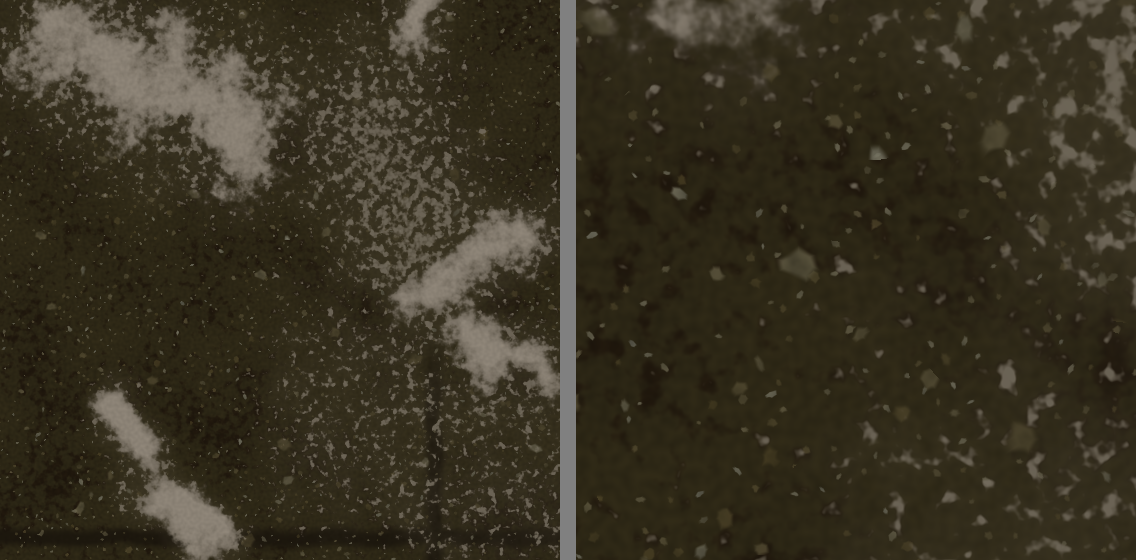
Left: the whole. Right: its middle third, enlarged.
This texture is drawn by a three.js fragment shader. Its source:

```glsl
varying vec2 vUv;

// Palette
const vec3 SOIL = vec3(0.172, 0.150, 0.082);
const vec3 SOIL_DARK = vec3(0.125, 0.092, 0.050);
const vec3 JOINT = vec3(0.095, 0.075, 0.045);
const vec3 DUST = vec3(0.290, 0.262, 0.200);
const vec3 CRUST_DIM = vec3(0.320, 0.290, 0.230);
const vec3 CRUST_PALE = vec3(0.460, 0.430, 0.375);
const vec3 FLUFF_DIM = vec3(0.400, 0.370, 0.320);
const vec3 FLUFF_PALE = vec3(0.545, 0.510, 0.460);
const vec3 FLECK_OCHRE = vec3(0.330, 0.285, 0.160);
const vec3 FLECK_GREY = vec3(0.410, 0.405, 0.350);

// Scales, in features per canvas
const float CLUMP_SCALE = 10.0;
const float GRAIN_SCALE = 62.0;
const float FLECK_SCALE = 84.0;
const float WARP = 0.045;

// Joints between the slabs
const vec2 JOINT_POS = vec2(0.775, 0.040);
const float JOINT_WIDTH = 0.024;

vec2 hash2(vec2 p) {
  vec3 q = fract(p.xyx * vec3(0.1031, 0.1030, 0.0973));
  q += dot(q, q.yzx + 33.33);
  return fract((q.xx + q.yz) * q.zy);
}

float cornerSlope(vec2 cell, vec2 offset) {
  float angle = 6.2832 * hash2(cell).x;
  return dot(vec2(cos(angle), sin(angle)), offset);
}

float gradientNoise(vec2 p) {
  vec2 i = floor(p), f = fract(p), e = vec2(1.0, 0.0);
  vec2 u = f * f * f * (f * (f * 6.0 - 15.0) + 10.0);
  float low = mix(cornerSlope(i, f), cornerSlope(i + e, f - e), u.x);
  float high = mix(cornerSlope(i + e.yx, f - e.yx), cornerSlope(i + 1.0, f - 1.0), u.x);
  return 1.4 * mix(low, high, u.y);
}

float fbm(vec2 p) {
  float sum = 0.0, amp = 0.5;
  for (int i = 0; i < 3; i++) {
    sum += amp * gradientNoise(p + 50.0);
    p = mat2(1.6, 1.2, -1.2, 1.6) * p + 17.3;
    amp *= 0.5;
  }
  return sum;
}

// 1 on the segment, 0 at the given radius, -1 far away
float patchField(vec2 p, vec2 a, vec2 b, float radius) {
  vec2 ab = b - a;
  float t = clamp(dot(p - a, ab) / dot(ab, ab), 0.0, 1.0);
  return max(1.0 - length(p - a - ab * t) / radius, -1.0);
}

float fluffLayout(vec2 p) {
  float f = patchField(p, vec2(0.15, 0.91), vec2(0.42, 0.79), 0.150);
  f = max(f, patchField(p, vec2(0.76, 1.02), vec2(0.75, 0.92), 0.055));
  f = max(f, patchField(p, vec2(0.75, 0.46), vec2(0.93, 0.59), 0.070));
  f = max(f, patchField(p, vec2(0.83, 0.41), vec2(0.96, 0.33), 0.070));
  f = max(f, patchField(p, vec2(0.21, 0.26), vec2(0.29, 0.10), 0.052));
  return max(f, patchField(p, vec2(0.28, 0.11), vec2(0.39, 0.04), 0.055));
}

float crustLayout(vec2 p) {
  float f = patchField(p, vec2(0.66, 0.78), vec2(0.76, 0.56), 0.150);
  float litter = patchField(p, vec2(0.70, 0.27), vec2(0.94, 0.20), 0.190);
  return max(f, min(litter, 0.15));
}

// Angular chips, one per cell at most: x is coverage, y is tint
vec2 chip(vec2 uv, float scale, float chance) {
  vec2 p = mat2(0.8, 0.6, -0.6, 0.8) * uv * scale + 40.0;
  vec2 cell = floor(p), rnd = hash2(cell), look = hash2(cell + 71.0);
  vec2 d = fract(p) - mix(vec2(0.32), vec2(0.68), rnd);
  float angle = 6.2832 * look.x;
  d = mat2(cos(angle), sin(angle), -sin(angle), cos(angle)) * d;
  d.y *= 1.0 + look.y;
  d += 0.10 * vec2(gradientNoise(p * 3.0), gradientNoise(p * 3.0 + 9.0));
  float dist = max(abs(d.x), 0.55 * abs(d.x) + 0.8 * abs(d.y));
  float radius = mix(0.14, 0.28, rnd.y);
  float shape = 1.0 - smoothstep(radius - 0.10, radius + 0.04, dist);
  return vec2(shape * step(hash2(cell + 23.0).x, chance), look.y);
}

void main() {
  vec2 uv = vUv;
  float grain = fbm(uv * GRAIN_SCALE);
  float fine = gradientNoise(uv * 150.0);
  float broad = fbm(uv * 6.0 + 3.0);
  vec2 p = uv + WARP * vec2(fbm(uv * 8.0), fbm(uv * 8.0 + 31.0));

  // Mottled soil
  vec3 color = mix(SOIL, SOIL_DARK, smoothstep(0.0, 0.45, 0.6 * broad + 0.9 * grain));
  color *= 1.0 + 0.12 * fine - 0.15 * broad;

  // Dark joints, the upright one fading upward
  vec2 gap = abs(uv - JOINT_POS + 0.012 * fbm(uv * 14.0));
  vec2 line = 1.0 - smoothstep(vec2(0.2 * JOINT_WIDTH), vec2(JOINT_WIDTH), gap);
  line.x *= 1.0 - smoothstep(0.26, 0.45, uv.y);
  color = mix(color, JOINT, 0.8 * max(line.x, line.y));

  // Flecks and chips, from fine to coarse
  float scale = FLECK_SCALE, chance = 0.26;
  for (int i = 0; i < 3; i++) {
    vec2 fleck = chip(uv, scale, chance * (1.0 - 1.3 * broad));
    vec3 tint = mix(FLECK_OCHRE, FLECK_GREY, fleck.y) * (1.0 + 0.5 * grain);
    color = mix(color, tint, fleck.x * (0.45 + 0.4 * fleck.y));
    scale *= 0.52;
    chance *= 0.52;
  }

  // Dust and broken crust
  float fluff = fluffLayout(p);
  float cover = max(fluff, crustLayout(p)) + 0.6 * fbm(uv * 13.0 + 7.0);
  color = mix(color, DUST, 0.38 * smoothstep(-0.6, 0.7, cover + 0.5 * grain));
  float crust = smoothstep(0.0, 0.26, grain + 0.10 * fine + 0.36 * (cover - 0.40));
  vec3 crustTint = mix(CRUST_DIM, CRUST_PALE, smoothstep(-0.3, 0.4, fine * 0.4 + grain));
  color = mix(color, crustTint, 0.85 * crust);

  // Soft pale clumps with ragged rims
  float clump = fluff + 1.1 * fbm(p * CLUMP_SCALE + 5.0) + 0.45 * grain;
  float body = smoothstep(0.22, 0.62, clump);
  float light = smoothstep(0.25, 1.0, clump + 0.2 * fbm(uv * 28.0));
  vec3 fluffTint = mix(FLUFF_DIM, FLUFF_PALE, light) * (1.0 + 0.05 * fine);
  color = mix(color, fluffTint, body);

  gl_FragColor = vec4(color, 1.0);
}
```
